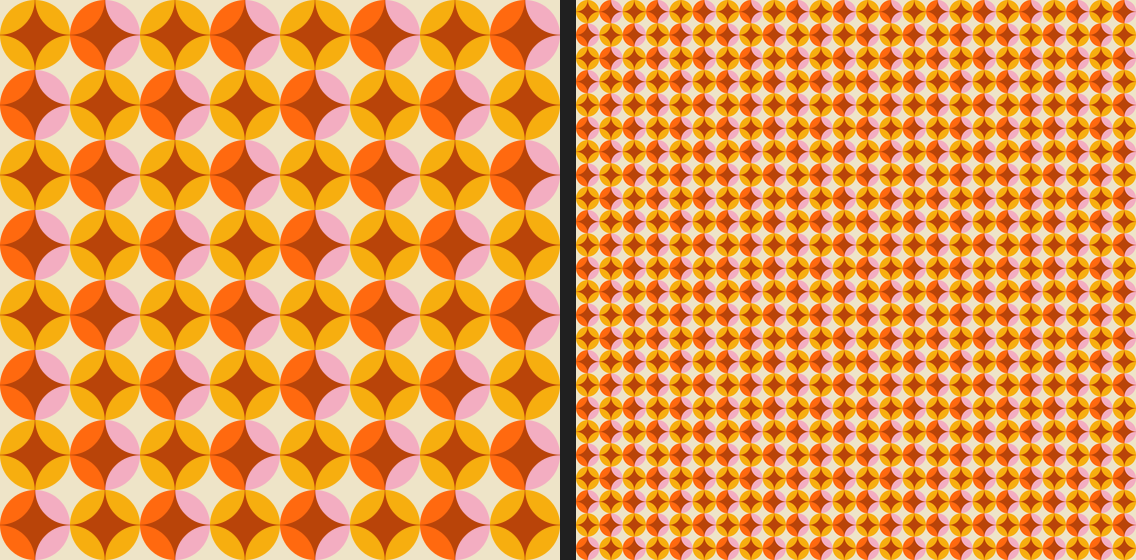
Left: one tile. Right: repeated 3 by 3.
Reproduce this pattern procedurally as a Shadertoy shader.

```glsl
// Retro grid of touching discs, each holding a four-pointed concave star
// between four petals. Discs alternate in a checkerboard: all-yellow petals,
// or orange on the left and pink on the right. Built from circle distances.

const float REPEATS = 8.0;        // cells across and down
const float DISC_RADIUS = 0.5;    // in cell units
const float PETAL_RADIUS = 0.496; // corner circles that carve the star

const vec3 CREAM  = vec3(0.935, 0.893, 0.785);
const vec3 BROWN  = vec3(0.725, 0.267, 0.035);
const vec3 YELLOW = vec3(0.970, 0.682, 0.060);
const vec3 ORANGE = vec3(1.000, 0.412, 0.060);
const vec3 PINK   = vec3(0.953, 0.680, 0.755);

float circle(vec2 p, float radius) {
    return length(p) - radius;
}

// Coverage of the inside of a signed distance, smoothed over one pixel
float fill(float dist, float pixel) {
    return clamp(0.5 - dist / pixel, 0.0, 1.0);
}

// Petal colour of a cell; even cells are split left and right
vec3 petalColor(vec2 cell, float x, float pixel) {
    float odd = mod(cell.x + cell.y, 2.0);
    vec3 split = mix(PINK, ORANGE, fill(x, pixel));
    return mix(split, YELLOW, odd);
}

vec3 starDisc(vec2 p, vec3 petals, float pixel) {
    // Mirroring places one petal circle on every corner of the cell
    float petal = circle(abs(p) - 0.5, PETAL_RADIUS);
    vec3 inside = mix(BROWN, petals, fill(petal, pixel));
    return mix(CREAM, inside, fill(circle(p, DISC_RADIUS), pixel));
}

void mainImage(out vec4 fragColor, in vec2 fragCoord) {
    vec2 grid = fragCoord / iResolution.xy * REPEATS;
    float pixel = REPEATS / min(iResolution.x, iResolution.y);

    vec2 cell = floor(grid);
    vec2 p = fract(grid) - 0.5;

    vec3 petals = petalColor(cell, p.x, pixel);
    fragColor = vec4(starDisc(p, petals, pixel), 1.0);
}
```
